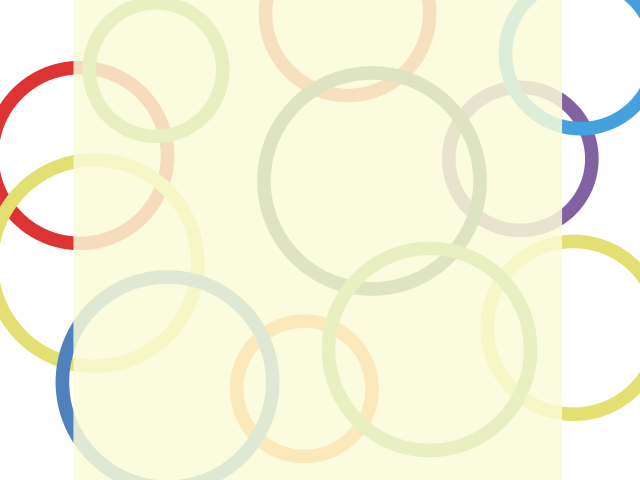
Reproduce this background procedurally as a Shadertoy shader.

```glsl
const int RING_COUNT = 11;
const float RING_HALF_WIDTH = 0.0142;

// Ring centre (xy) and mean radius (z) in canvas heights, back to front
const vec3 RINGS[RING_COUNT] = vec3[](
    vec3(0.166, 0.676, 0.183),
    vec3(0.325, 0.855, 0.139),
    vec3(0.724, 0.972, 0.171),
    vec3(1.084, 0.669, 0.149),
    vec3(0.775, 0.623, 0.225),
    vec3(1.210, 0.889, 0.157),
    vec3(0.197, 0.452, 0.215),
    vec3(0.634, 0.190, 0.141),
    vec3(0.349, 0.204, 0.219),
    vec3(1.195, 0.317, 0.180),
    vec3(0.895, 0.272, 0.2105)
);

const vec3 RED = vec3(0.87, 0.20, 0.20);
const vec3 LEAF = vec3(0.53, 0.71, 0.35);
const vec3 CORAL = vec3(0.88, 0.34, 0.24);
const vec3 PURPLE = vec3(0.51, 0.39, 0.63);
const vec3 SLATE = vec3(0.29, 0.39, 0.31);
const vec3 SKY = vec3(0.27, 0.63, 0.87);
const vec3 YELLOW = vec3(0.89, 0.88, 0.45);
const vec3 ORANGE = vec3(0.97, 0.53, 0.15);
const vec3 BLUE = vec3(0.31, 0.51, 0.74);

const vec3 RING_COLORS[RING_COUNT] = vec3[](
    RED, LEAF, CORAL, PURPLE, SLATE, SKY, YELLOW, ORANGE, BLUE, YELLOW, LEAF
);

// Translucent cream panel spanning the full height
const vec3 CREAM = vec3(0.981, 0.986, 0.841);
const float PANEL_OPACITY = 0.84;
const float PANEL_LEFT = 0.153;
const float PANEL_RIGHT = 1.171;

float ringDistance(vec2 p, vec3 ring, float halfWidth) {
    return abs(length(p - ring.xy) - ring.z) - halfWidth;
}

float bandDistance(float x, float left, float right) {
    return max(left - x, x - right);
}

// Antialiased coverage from a signed distance
float coverage(float dist, float pixel) {
    return clamp(0.5 - dist / pixel, 0.0, 1.0);
}

vec3 paintRings(vec3 color, vec2 p, float pixel) {
    for (int i = 0; i < RING_COUNT; i++) {
        float dist = ringDistance(p, RINGS[i], RING_HALF_WIDTH);
        color = mix(color, RING_COLORS[i], coverage(dist, pixel));
    }
    return color;
}

vec3 paintPanel(vec3 color, vec2 p, float pixel) {
    float dist = bandDistance(p.x, PANEL_LEFT, PANEL_RIGHT);
    return mix(color, CREAM, PANEL_OPACITY * coverage(dist, pixel));
}

void mainImage(out vec4 fragColor, in vec2 fragCoord) {
    float pixel = 1.0 / iResolution.y;
    vec2 p = fragCoord * pixel;

    vec3 color = paintRings(vec3(1.0), p, pixel);
    color = paintPanel(color, p, pixel);
    fragColor = vec4(color, 1.0);
}
```
